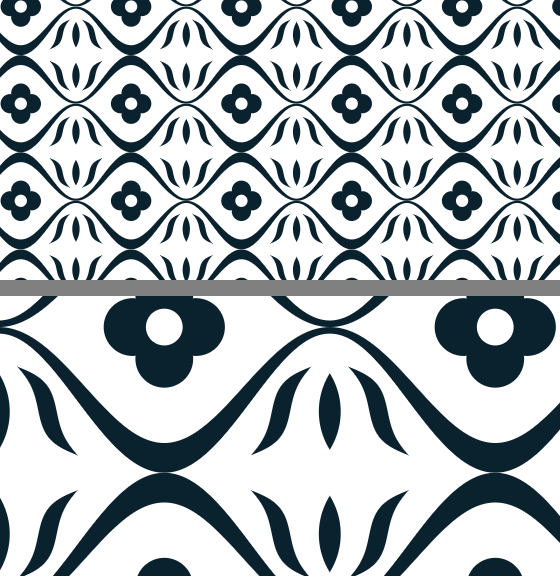
Top: the whole. Bottom: its middle third, enlarged.
Reproduce this pattern procedurally as a WebGL 2 fragment shader.

```glsl
#version 300 es
precision highp float;

uniform vec2 u_resolution;
out vec4 outColor;

const float PI = 3.14159265;
const vec2 CELL = vec2(151.3, 133.2);

// Four round petals around an open centre
float flower(vec2 q) {
    vec2 petal = q.x > q.y ? q : q.yx;
    return max(length(petal - vec2(14.5, 0.0)) - 13.2, 8.4 - length(q));
}

// Swelling wave band, thick above the flower and thin between flowers
float waveBand(vec2 q) {
    float phase = 2.0 * PI * q.x / CELL.x;
    float c = cos(phase);
    float s = sin(phase);
    float outer = 34.8 + 31.8 * c + 1.5 * s * s;
    float inner = 26.5 + 26.5 * c - s * s;
    return max(q.y - outer, inner - q.y) / length(vec2(1.0, 1.2 * s));
}

// Upright pointed leaf made of two arcs
float middleLeaf(vec2 q) {
    return length(vec2(q.x + 28.1, q.y - 38.6)) - 33.1;
}

// S-curved leaf tapering to both tips
float sideLeaf(vec2 q) {
    vec2 root = vec2(8.5, 18.1);
    vec2 tip = vec2(36.0, 58.6);
    float len = distance(root, tip);
    vec2 along = (tip - root) / len;
    vec2 rel = q - root;
    float t = dot(rel, along) / len;
    float across = dot(rel, vec2(along.y, -along.x));
    float s = clamp(t, 0.0, 1.0);
    float bend = 3.0 * sin(2.0 * PI * s);
    float halfWidth = 4.4 * sin(PI * s);
    float side = (abs(across - bend) - halfWidth) * 0.93;
    return max(side, (abs(t - 0.5) - 0.5) * len);
}

void main() {
    // The canvas is 384 units tall
    float unitsPerPixel = 384.0 / u_resolution.y;
    vec2 p = gl_FragCoord.xy * unitsPerPixel - vec2(28.5, 241.8);

    // Repeat around each flower, then mirror into one quadrant
    vec2 q = abs((fract(p / CELL + 0.5) - 0.5) * CELL);
    vec2 leafPos = vec2(0.5 * CELL.x - q.x, q.y);

    float d = min(flower(q), waveBand(q));
    d = min(d, min(middleLeaf(leafPos), sideLeaf(leafPos)));

    float coverage = clamp(0.5 - d / unitsPerPixel, 0.0, 1.0);
    vec3 paper = vec3(1.0);
    vec3 ink = vec3(0.04, 0.13, 0.18);
    outColor = vec4(mix(paper, ink, coverage), 1.0);
}
```
